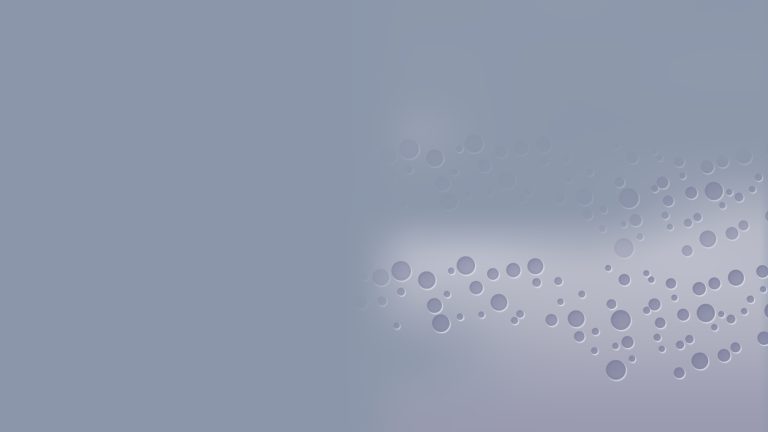
A WebGL 1 fragment shader for this background:

```glsl
precision highp float;
// Draws a slate backdrop with a pale mist on the right and two drifts of embossed droplets.

uniform vec2 u_resolution;

// Colours
const vec3 SLATE = vec3(0.545, 0.590, 0.667);
const vec3 PALE = vec3(0.730, 0.735, 0.785);
const vec3 MAUVE = vec3(0.605, 0.605, 0.690);
const vec3 BLUE_GREY = vec3(0.565, 0.605, 0.680);
const vec3 DROP_SHADE = vec3(0.450, 0.460, 0.590);
const vec3 RIM_LIGHT = vec3(0.880, 0.900, 0.930);

// Layout, in canvas heights
const float PANEL_LEFT = 0.80;
const float PANEL_SOLID = 0.98;
const float CELL = 0.0486;
const float MIN_RADIUS = 0.0070;
const float MAX_RADIUS = 0.0235;
const float JITTER_REACH = 0.0270;
const float DROP_CHANCE = 0.92;
const float LATTICE_ANGLE = 0.36;
const vec2 RIM_OFFSET = vec2(0.0020, -0.0024);
const vec2 UPPER_DRIFT = vec2(0.0185, 0.2824);

vec3 hash3(vec2 cell) {
  vec3 q = fract(cell.xyx * vec3(0.1031, 0.1030, 0.0973));
  q += dot(q, q.yxz + 33.33);
  return fract((q.xxy + q.yzz) * q.zyx);
}

float valueNoise(vec2 p) {
  vec2 i = floor(p);
  vec2 f = fract(p);
  f = f * f * (3.0 - 2.0 * f);
  float low = mix(hash3(i).x, hash3(i + vec2(1.0, 0.0)).x, f.x);
  float high = mix(hash3(i + vec2(0.0, 1.0)).x, hash3(i + 1.0).x, f.x);
  return mix(low, high, f.y);
}

// Soft elliptical spot, one at its centre
float glow(vec2 p, vec2 centre, vec2 size) {
  vec2 d = (p - centre) / size;
  return exp(-dot(d, d));
}

float disc(vec2 d, float radius, float blur) {
  return 1.0 - smoothstep(radius - blur, radius + blur, length(d));
}

vec3 mistBackground(vec2 p) {
  float panel = smoothstep(PANEL_LEFT, PANEL_SOLID, p.x);
  panel *= 1.0 - 0.4 * smoothstep(1.755, 1.785, p.x);

  // Upper air: faint grey wisps and two soft patches
  float wisp = valueNoise(p * vec2(3.0, 6.0)) - 0.5;
  vec3 air = mix(SLATE, BLUE_GREY, 0.45) + 0.012 * wisp;
  air = mix(air, PALE, 0.20 * glow(p, vec2(0.97, 0.69), vec2(0.10, 0.07)));
  air = mix(air, PALE, 0.22 * glow(p, vec2(1.68, 0.56), vec2(0.26, 0.09)));

  // Mist bank, rising to the right and thinning at its lower left
  float rise = 0.08 * smoothstep(1.35, 1.75, p.x);
  float bank = 1.0 - smoothstep(0.36, 0.53, p.y - rise + 0.03 * wisp);
  bank *= 1.0 - 0.85 * glow(p, vec2(0.93, 0.17), vec2(0.21, 0.13));
  vec3 mist = mix(MAUVE, PALE, smoothstep(-0.02, 0.36, p.y));
  vec3 colour = mix(air, mist, 0.94 * bank);
  colour += 0.035 * glow(p, vec2(1.09, 0.41), vec2(0.17, 0.055));
  colour += 0.015 * glow(p, vec2(1.60, 0.39), vec2(0.16, 0.07));
  return mix(SLATE, colour, panel);
}

// One inside the drift: shallow on the left, deeper on the right
float driftMask(vec2 c) {
  float top = 0.388 - 0.035 * glow(c, vec2(1.63, c.y), vec2(0.10, 1.0));
  float bottom = mix(0.242, 0.135, smoothstep(1.28, 1.45, c.x));
  bottom += 0.05 * smoothstep(1.62, 1.80, c.x);
  return step(bottom, c.y) * step(c.y, top) * step(0.82, c.x);
}

vec3 addDroplets(vec3 colour, vec2 p, float opacity) {
  float pixel = 1.0 / u_resolution.y;
  float ca = cos(LATTICE_ANGLE);
  float sa = sin(LATTICE_ANGLE);
  mat2 turn = mat2(ca, sa, -sa, ca);
  vec2 home = floor(p * turn / CELL);
  for (int j = -1; j <= 1; j++) {
    for (int i = -1; i <= 1; i++) {
      vec2 cell = home + vec2(float(i), float(j));
      vec3 h = hash3(cell + 17.0);
      float radius = mix(MIN_RADIUS, MAX_RADIUS, h.z * h.z);
      vec2 jitter = (2.0 * h.xy - 1.0) * (JITTER_REACH - radius);
      vec2 centre = turn * ((cell + 0.5) * CELL + jitter);
      float exists = driftMask(centre) * step(hash3(cell + 71.0).x, DROP_CHANCE);
      float alpha = exists * opacity * mix(0.10, 1.0, smoothstep(0.84, 0.97, centre.x));

      // Bright lower-right rim, then the body shaded from the upper left
      vec2 d = p - centre;
      float rim = disc(d - RIM_OFFSET, radius + 0.0008, pixel);
      float body = disc(d, radius, 0.8 * pixel);
      float slope = dot(d / radius, vec2(-0.5, 0.7));
      float edge = smoothstep(0.55, 1.0, length(d) / radius);
      float depth = 0.47 + 0.14 * slope + 0.13 * edge;
      depth += 0.12 * smoothstep(0.36, 0.16, centre.y) * 0.0 + 0.10 * smoothstep(1.2, 1.6, centre.x);
      colour = mix(colour, RIM_LIGHT, 0.70 * alpha * rim * (1.0 - body));
      colour = mix(colour, DROP_SHADE, alpha * body * depth);
    }
  }
  return colour;
}

void main() {
  vec2 p = gl_FragCoord.xy / u_resolution.y;
  vec3 colour = mistBackground(p);

  // The upper drift repeats the lower one, showing mostly at its two ends
  float upperOpacity = 0.08 + 0.30 * glow(p, vec2(1.00, 0.66), vec2(0.10, 0.06));
  upperOpacity += 0.62 * smoothstep(1.28, 1.65, p.x) * (1.0 - smoothstep(0.56, 0.66, p.y));
  colour = addDroplets(colour, p - UPPER_DRIFT, upperOpacity);
  colour = addDroplets(colour, p, 1.0);
  gl_FragColor = vec4(colour, 1.0);
}
```
